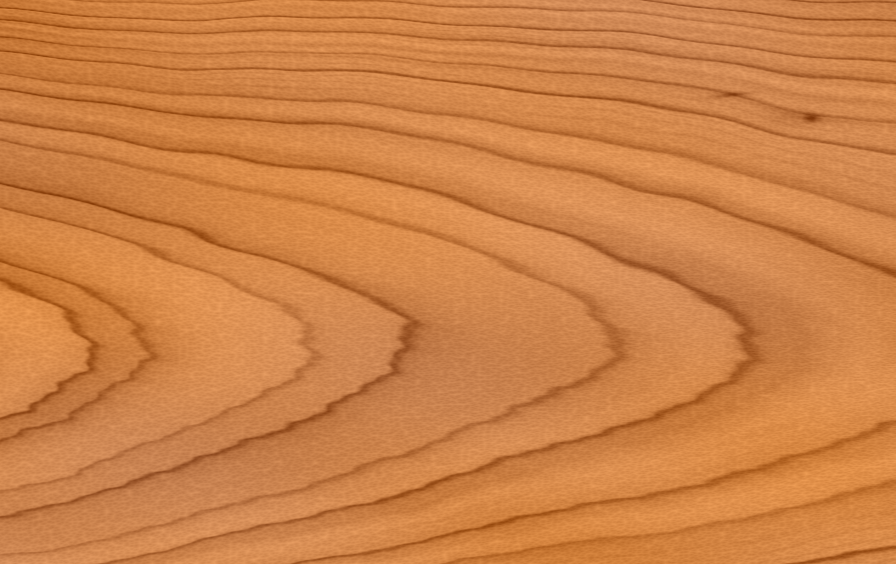
Write a Shadertoy shader that draws this texture.

```glsl
// Cherry wood plank: nested cathedral growth rings with fine grain and a small knot.

const vec3 DARK_WOOD = vec3(0.54, 0.25, 0.05);
const vec3 PALE_WOOD = vec3(0.905, 0.605, 0.36);
const vec3 HUE_DRIFT = vec3(0.012, -0.010, -0.050);
const float BASE_TONE = 0.80;
const float AXIS_HEIGHT = 0.39;    // height of the arch tips
const float ARCH_SLOPE = 3.6;      // how pointed the arches are
const float TIP_ROUNDNESS = 0.53;
const float EDGE_FLATTEN = 30.0;   // straightens rings far from the axis
const float LINE_DEPTH = 0.42;
const float HALO_DEPTH = 0.25;
const float THIN_LINE_DEPTH = 0.13;
const float GRAIN_DEPTH = 0.25;
const int RING_COUNT = 17;
const vec2 KNOT = vec2(1.438, 0.79);
const vec2 SCAR = vec2(1.297, 0.832);

vec2 hash2(vec2 cell) {
    vec2 k = vec2(dot(cell, vec2(127.1, 311.7)), dot(cell, vec2(269.5, 183.3)));
    return fract(sin(k) * 43758.55);
}

// Distance to the nearest scattered point.
float cellular(vec2 p) {
    vec2 cell = floor(p), local = fract(p);
    float nearest = 4.0;
    for (int j = -1; j <= 1; j++)
    for (int i = -1; i <= 1; i++) {
        vec2 o = vec2(i, j);
        vec2 d = o + hash2(cell + o) - local;
        nearest = min(nearest, dot(d, d));
    }
    return sqrt(nearest);
}

// Slow irregular drift from layered sines, about -1 to 1.
float drift(vec2 p) {
    return 0.5 * sin(p.x + 2.0 * sin(p.y * 0.7))
         + 0.3 * sin(p.y * 1.9 - p.x * 0.8 + 1.3)
         + 0.2 * sin(p.x * 2.7 + p.y * 3.1 + 4.0);
}

// Soft elliptical spot.
float spot(vec2 d, vec2 size) {
    d /= size;
    return exp(-dot(d, d));
}

// Position of the nth ring tip along the axis.
float ringLevel(float n) {
    return 0.12 + n * (0.16 + 0.018 * n) + 0.04 * cos(3.14159 * n);
}

// Growth field: equal values lie on one arch.
float growth(vec2 p) {
    float h = p.y - AXIS_HEIGHT;
    h += 0.010 * sin(4.3 * p.x + 1.0) + 0.004 * sin(11.0 * p.x + 5.0 * p.y);
    h += 0.0015 * sin(29.0 * p.x - 9.0 * p.y);
    h += 0.012 * spot(p - KNOT, vec2(0.12, 0.05));
    float arch = length(vec2(ARCH_SLOPE * h, TIP_ROUNDNESS)) - TIP_ROUNDNESS;
    float jag = 0.008 * sin(58.0 * p.y + 3.0 * sin(8.0 * p.x))
              + 0.006 * sin(131.0 * p.y + 24.0 * p.x)
              + 0.004 * sin(260.0 * p.y + 60.0 * p.x);
    return p.x + arch + EDGE_FLATTEN * pow(abs(h), 5.0) + jag;
}

// Darkening by ring lines: crisp on the inner side, fading outward.
float ringShade(float s, vec2 p) {
    float shade = 0.0;
    for (int i = 0; i < RING_COUNT; i++) {
        float n = float(i);
        float d = s - ringLevel(n);
        float width = (0.011 + 0.007 * s) * (d < 0.0 ? 0.6 : 1.0);
        float strength = 0.85 + 0.25 * sin(n * 2.4 + 1.0) + 0.2 * drift(p * 5.0 + n);
        float line = exp(-d * d / (width * width));
        float halo = smoothstep(-width, width, d) * exp(-max(d, 0.0) / (0.05 + 0.02 * s));
        float inner = 0.15 * exp(-abs(d) / (0.04 + 0.02 * s));
        shade += strength * (LINE_DEPTH * line + HALO_DEPTH * (halo + inner));
    }
    return shade;
}

void mainImage(out vec4 fragColor, in vec2 fragCoord) {
    vec2 p = fragCoord / iResolution.y;
    float s = growth(p);
    float tone = BASE_TONE - ringShade(s, p);

    // Thin broken lines between the main rings, and wider soft bands
    float wave = 0.5 + 0.5 * sin(38.0 * s + 4.0 * sin(5.0 * s) + drift(p * vec2(5.0, 9.0)));
    float thinFade = smoothstep(0.9, 2.0, s) * (1.0 - smoothstep(3.2, 4.8, s));
    float broken = 0.55 + 0.45 * drift(p * vec2(6.0, 21.0) + 5.0);
    tone -= THIN_LINE_DEPTH * (0.25 + 0.75 * thinFade) * broken * pow(wave, 5.0);
    tone += 0.06 * sin(13.0 * s + 2.0 * sin(4.0 * s));

    // Grain flecks, sheared to follow the arch sides
    float h = p.y - AXIS_HEIGHT;
    vec2 g = vec2(p.x, p.y + 0.14 * p.x * tanh(3.0 * h));
    float flecks = cellular(g * vec2(38.0, 120.0)) - 0.45;
    float pores = cellular(g * vec2(100.0, 210.0) + 17.0) - 0.45;
    tone += GRAIN_DEPTH * (0.4 * flecks + 0.85 * pores);

    // Broad light and dark areas
    tone += 0.10 * drift(p * vec2(2.5, 7.0) + 1.0);
    tone += 0.07 * (smoothstep(0.0, 0.7, p.x) - smoothstep(0.75, 1.0, p.y));

    // Knot and scar
    vec2 k = p - KNOT;
    tone -= 0.6 * spot(k, vec2(0.013, 0.007)) + 0.2 * spot(k + vec2(0.02, 0.0), vec2(0.06, 0.014));
    vec2 c = p - SCAR;
    tone -= 0.5 * spot(vec2(c.x, c.y - 0.13 * c.x), vec2(0.036, 0.004));

    vec3 color = mix(DARK_WOOD, PALE_WOOD, clamp(tone, -0.15, 1.06));
    color += HUE_DRIFT * drift(p * vec2(3.0, 5.0) + 2.5);
    fragColor = vec4(clamp(color, 0.0, 1.0), 1.0);
}
```
